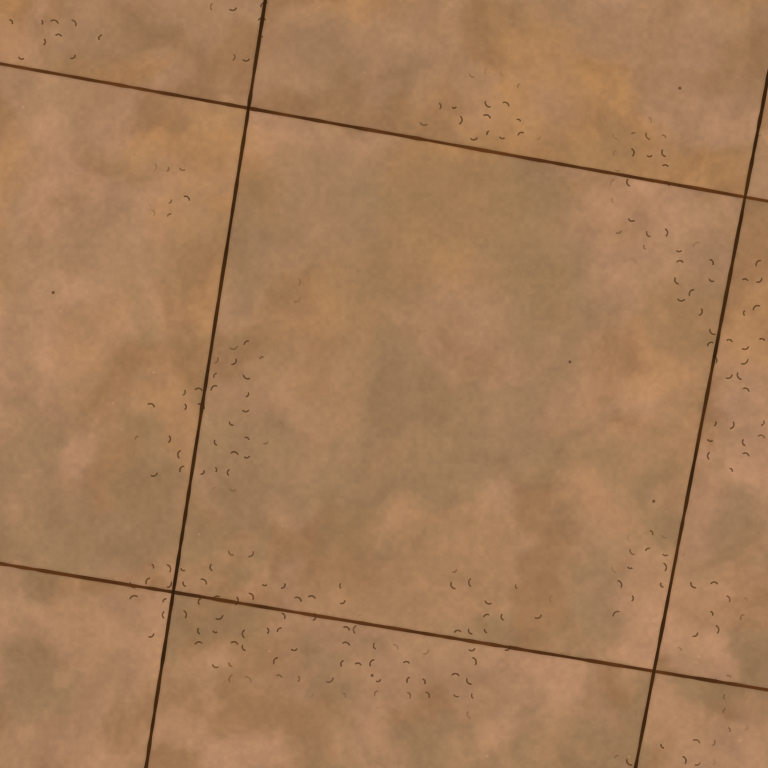
Give the GLSL for this texture, as a WebGL 1 fragment shader.

```glsl
precision highp float;
// Tilted square terracotta floor tiles with thin dark joints, mottled clay and a faint stain.
uniform vec2 u_resolution;

const vec3 CLAY = vec3(0.655, 0.498, 0.368);
const vec3 UMBER = vec3(0.585, 0.430, 0.290);
const vec3 ROSE = vec3(0.725, 0.545, 0.415);
const vec3 OCHRE = vec3(0.700, 0.510, 0.320);
const vec3 OLIVE = vec3(0.580, 0.458, 0.325);
const vec3 JOINT_BROWN = vec3(0.31, 0.17, 0.07);
const vec3 JOINT_DARK = vec3(0.22, 0.13, 0.05);

float hash(vec2 p) {
  vec3 q = fract(p.xyx * vec3(0.1031, 0.1030, 0.0973));
  q += dot(q, q.yzx + 33.33);
  return fract((q.x + q.y) * q.z);
}

float noise(vec2 p) {
  vec2 cell = floor(p);
  vec2 f = fract(p);
  f = f * f * (3.0 - 2.0 * f);
  float low = mix(hash(cell), hash(cell + vec2(1.0, 0.0)), f.x);
  float high = mix(hash(cell + vec2(0.0, 1.0)), hash(cell + 1.0), f.x);
  return mix(low, high, f.y);
}

float fbm(vec2 p) {
  float sum = 0.0;
  float gain = 0.5;
  for (int i = 0; i < 5; i++) {
    sum += gain * noise(p);
    p = mat2(1.6, 1.2, -1.2, 1.6) * p + 7.3;
    gain *= 0.5;
  }
  return sum / 0.97;
}

// Tile coordinates: joints fall on whole numbers, with slight perspective.
vec2 tileGrid(vec2 p) {
  vec2 start = vec2(0.190 + 0.1555 * p.y, 0.266 - 0.1644 * p.x);
  vec2 end = vec2(0.8274 + 0.192 * p.y, 0.917 - 0.179 * p.x);
  return (p - start) / (end - start);
}

// Approximate canvas distance to the nearest joint in each direction.
vec2 jointDistance(vec2 grid) {
  return abs(fract(grid + 0.5) - 0.5) * 0.632;
}

float roundedBox(vec2 p, vec2 halfSize, float radius) {
  vec2 q = abs(p) - halfSize + radius;
  return length(max(q, 0.0)) + min(max(q.x, q.y), 0.0) - radius;
}

vec3 clay(vec2 p, vec2 tile) {
  vec2 q = p + 3.7 * tile + 11.0;
  vec2 warp = vec2(fbm(q * 7.0), fbm(q * 7.0 + 19.0));
  float warmth = smoothstep(0.1, 1.0, p.y);
  vec3 c = mix(CLAY, ROSE, 0.7 * smoothstep(0.40, 0.68, fbm(q * 8.0 + warp)));
  c = mix(c, OCHRE, (0.15 + 0.65 * warmth) * smoothstep(0.40, 0.68, fbm(q * 6.0 + warp + 31.0)));
  c = mix(c, UMBER, 0.65 * smoothstep(0.48, 0.72, fbm(q * 12.0 + warp + 53.0)));
  c = mix(c, OLIVE, (0.75 - 0.5 * warmth) * smoothstep(0.46, 0.70, fbm(q * 11.0 + warp + 71.0)));
  c *= 1.0 + 0.16 * (fbm(q * 24.0 + warp * 2.0) - 0.5);
  return c * (0.985 + 0.03 * hash(tile + 5.0));
}

// Sparse round specks, one candidate per cell.
float specks(vec2 p, float count, float rarity, float px) {
  vec2 cell = floor(p * count);
  vec2 offset = 0.25 + 0.5 * vec2(hash(cell + 3.0), hash(cell + 8.0));
  float d = length(fract(p * count) - offset) / count;
  float radius = 0.001 + 0.001 * hash(cell + 14.0);
  return step(rarity, hash(cell + 21.0)) * (1.0 - smoothstep(radius - px, radius + px, d));
}

// A few tiny curved marks, each an arc with a random centre and direction.
float scratches(vec2 p, float px) {
  float count = 48.0;
  vec2 cell = floor(p * count);
  vec2 centre = 0.35 + 0.3 * vec2(hash(cell + 31.0), hash(cell + 37.0));
  vec2 q = (fract(p * count) - centre) / count;
  float angle = 6.2832 * hash(cell + 43.0);
  float radius = 0.003 + 0.003 * hash(cell + 47.0);
  float along = dot(normalize(q + 0.00001), vec2(cos(angle), sin(angle)));
  float line = 1.0 - smoothstep(0.0003, 0.0005 + px, abs(length(q) - radius));
  float cluster = smoothstep(0.62, 0.72, noise(cell / 5.0 + 40.0));
  return line * smoothstep(0.3, 0.7, along) * cluster * step(0.55, hash(cell + 59.0));
}

void main() {
  vec2 p = gl_FragCoord.xy / u_resolution;
  float px = 1.0 / min(u_resolution.x, u_resolution.y);
  vec2 grid = tileGrid(p);
  vec2 tile = floor(grid);
  vec2 joint = jointDistance(grid);
  vec3 color = clay(p, tile);

  // Worn stain, kept inside the middle tile and fading downwards
  float stain = roundedBox(p - vec2(0.525, 0.54), vec2(0.235, 0.275), 0.12);
  stain += 0.05 * (fbm(p * 9.0) - 0.5);
  float inMiddle = 1.0 - step(0.5, length(tile));
  float fade = smoothstep(0.15, 0.75, p.y) * (0.1 + 1.6 * fbm(p * 10.0 + 4.0));
  fade *= 1.0 - smoothstep(-0.025, 0.012, stain);
  color = mix(color, OLIVE, 0.48 * inMiddle * min(fade, 1.0));

  // Fine grain, specks and marks that thin out away from the joints
  color *= 1.0 + 0.05 * (noise(p * 150.0) - 0.5) + 0.03 * (noise(p * 320.0) - 0.5);
  color = mix(color, JOINT_DARK, 0.6 * specks(p, 22.0, 0.985, px));
  color = mix(color, ROSE * 1.12, 0.45 * specks(p + 4.0, 18.0, 0.98, px));
  float nearJoint = 1.0 - smoothstep(0.06, 0.12, min(joint.x, joint.y));
  color = mix(color, JOINT_DARK, 0.55 * nearJoint * scratches(p, px));

  // Thin joints with slightly uneven edges
  vec2 wobble = vec2(noise(p * 70.0), noise(p * 70.0 + 17.0)) - 0.5;
  vec2 d = joint - 0.0021 - 0.0010 * wobble;
  color *= 1.0 - 0.07 * (1.0 - smoothstep(0.0, 0.004, min(d.x, d.y)));
  vec2 cover = 1.0 - smoothstep(vec2(-0.5 * px - 0.0004), vec2(0.5 * px + 0.0004), d);
  color = mix(color, JOINT_BROWN * (0.8 + 0.4 * noise(p * 35.0)), 0.92 * cover.y);
  color = mix(color, JOINT_DARK * (0.8 + 0.4 * noise(p * 35.0)), 0.95 * cover.x);

  gl_FragColor = vec4(color, 1.0);
}
```
